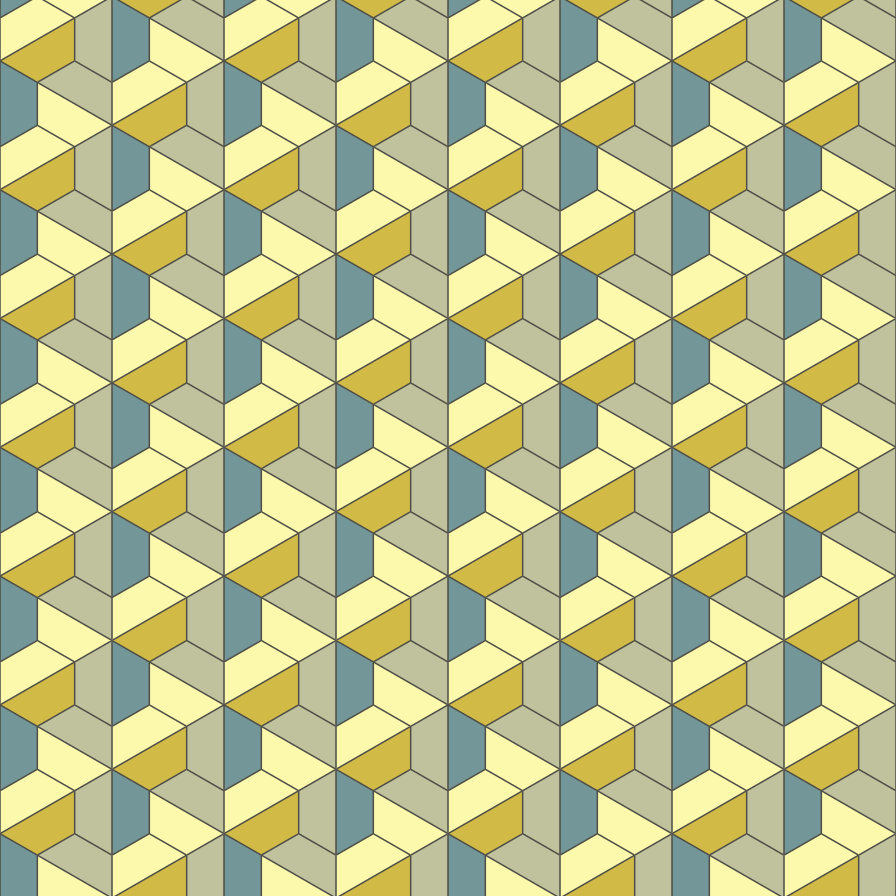
A three.js fragment shader for this pattern:

```glsl
varying vec2 vUv;

#define COLUMNS 8.0
#define SIDE 1.15
#define NODE_HEIGHT 0.5008
#define LINE_WIDTH 0.0017
#define CREAM vec3(0.99, 0.975, 0.68)
#define SAGE vec3(0.75, 0.76, 0.61)
#define BLUE vec3(0.45, 0.59, 0.60)
#define GOLD vec3(0.82, 0.73, 0.275)
#define INK vec3(0.31, 0.31, 0.28)

// Picks one of three pieces around the triangle centre
vec3 pieceColor(vec3 apex, vec3 top, vec3 bottom, float side, float fork) {
  if (fork < 0.0) return bottom;
  return side < 0.0 ? apex : top;
}

void main() {
  // Columns one unit wide, every other one shifted by half a triangle side
  float x = vUv.x * COLUMNS;
  float y = (vUv.y - NODE_HEIGHT) * COLUMNS / SIDE;
  float u = fract(x);
  float v = y - 0.5 * mod(floor(x), 2.0);

  // Fold both triangles of a column so the apex is at 0 and the base at x = 1
  vec2 q = vec2(u, fract(v + 0.5) - 0.5);
  bool pointsLeft = abs(q.y) < 0.5 * u;
  if (!pointsLeft) q = vec2(1.0 - u, fract(v) - 0.5);

  // Three spokes from the centroid: one upright, two slanting down
  float side = q.x - 2.0 / 3.0;
  float fork = q.y + 0.5 * abs(side);
  vec3 color = pointsLeft
    ? pieceColor(GOLD, SAGE, SAGE, side, fork)
    : pieceColor(CREAM, BLUE, CREAM, side, fork);

  // Distance to the nearest triangle edge or spoke
  float slant = SIDE / sqrt(1.0 + 0.25 * SIDE * SIDE);
  float edge = min(1.0 - q.x, (0.5 * q.x - abs(q.y)) * slant);
  float spoke = abs(fork) * slant;
  if (fork > 0.0) spoke = min(spoke, abs(side));
  float dist = min(edge, spoke) / COLUMNS;

  // Outline with one pixel of smoothing
  float pixel = max(fwidth(vUv.x), 1e-5);
  float ink = clamp((0.5 * LINE_WIDTH - dist) / pixel + 0.5, 0.0, 1.0);
  gl_FragColor = vec4(mix(color, INK, ink), 1.0);
}
```
